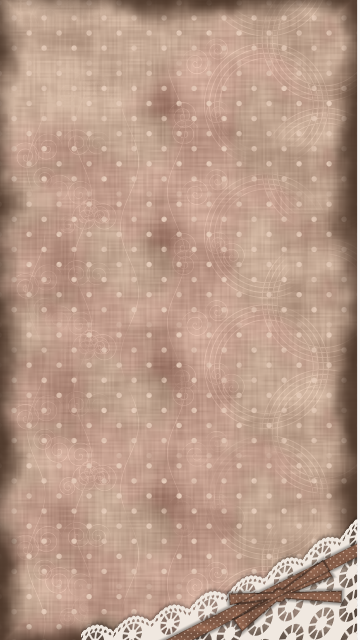
Reproduce this pattern procedurally as a WebGL 1 fragment shader.

```glsl
precision highp float;
// Worn linen paper: staggered cream dots, stains and pale scrollwork repeat down
// the sheet in tiles, with burnt edges and a lace corner tied with a ribbon.
// Lengths are in canvas widths; wear is hashed noise, trim is distance shapes.
uniform vec2 u_resolution;

#define COLUMNS 12.0
#define ROW_PITCH 0.0419
#define DOT_RADIUS 0.0074
#define TILE 0.3634
#define TILE_START 0.1917
#define LOBE 0.105
#define LIGHT vec3(0.80, 0.69, 0.61)
#define SHADOW vec3(0.53, 0.41, 0.34)
#define BURNT vec3(0.25, 0.17, 0.12)
#define CREAM vec3(0.90, 0.80, 0.73)
#define LACE vec3(0.94, 0.91, 0.88)
#define RIBBON vec3(0.53, 0.37, 0.29)

const float TAU = 6.2831853;
const float FREE = 4096.0; // wrap length for noise that never repeats

float hash(vec2 p) {
  vec3 q = fract(p.xyx * 0.1031);
  q += dot(q, q.yzx + 33.33);
  return fract((q.x + q.y) * q.z);
}

// Value noise that wraps vertically after a whole number of cells.
float noise(vec2 p, float wrap) {
  vec2 i = floor(p), f = fract(p);
  f = f * f * (3.0 - 2.0 * f);
  vec2 y = mod(vec2(i.y, i.y + 1.0), wrap);
  return mix(mix(hash(vec2(i.x, y.x)), hash(vec2(i.x + 1.0, y.x)), f.x),
             mix(hash(vec2(i.x, y.y)), hash(vec2(i.x + 1.0, y.y)), f.x), f.y);
}

float cloud(vec2 p, float wrap) {
  float sum = 0.0, gain = 0.533;
  for (int i = 0; i < 4; i++) {
    sum += gain * noise(p, wrap);
    p = p * 2.0 + vec2(17.0, 0.0);
    wrap *= 2.0;
    gain *= 0.5;
  }
  return sum;
}

float fill(float d) { return clamp(0.5 - d * u_resolution.x, 0.0, 1.0); }
float line(float d, float halfWidth) { return fill(abs(d) - halfWidth); }

// Offset from a centre to the nearest vertical repeat.
vec2 tiled(vec2 p, vec2 c) {
  return vec2(p.x - c.x, mod(p.y - c.y + 0.5 * TILE, TILE) - 0.5 * TILE);
}

float blob(vec2 p, vec2 c, float size) {
  vec2 d = tiled(p, c) / size;
  return exp(-dot(d, d));
}

// Spiral curls on the left and middle, nested arcs on the right.
float scrollwork(vec2 p) {
  float ink = 0.0;
  for (int i = 0; i < 18; i++) {
    float k = float(i);
    vec2 c = vec2(0.06 + 0.24 * hash(vec2(k, 3.0)), TILE * hash(vec2(k, 8.0)));
    if (mod(k, 3.0) > 1.5) c.x += 0.4;
    vec2 d = tiled(p, c);
    if (hash(vec2(k, 5.0)) > 0.5) d.x = -d.x;
    float r = length(d), pitch = 0.011 + 0.007 * hash(vec2(k, 6.0));
    float turn = fract(r / pitch - atan(d.y, d.x) / TAU) - 0.5;
    ink = max(ink, line(turn * pitch, 0.0007) * fill(r - 2.4 * pitch));
  }
  for (int i = 0; i < 4; i++) {
    float k = float(i), arc = 0.13 + 0.014 * k;
    float stem = 0.1 + 0.13 * k + 0.025 * sin(TAU * p.y / TILE + 1.7 * k);
    float a = length(tiled(p, vec2(0.74, 0.1))), b = length(tiled(p, vec2(0.9, 0.28)));
    ink = max(ink, max(line(p.x - stem, 0.0008), line(min(abs(a - arc), abs(b - arc)), 0.001)));
  }
  return ink;
}

// Distance to the petal-shaped holes of a round lace motif.
float rosette(vec2 p, float radius) {
  float r = length(p), f = fract(atan(p.y, p.x) * 9.0 / TAU);
  float spoke = (0.5 - abs(f - 0.5)) * 0.7 * r;
  return max(abs(r - 0.65 * radius) - 0.24 * radius, 0.0026 - spoke);
}

// Ribbon tail from the origin to b, widening to half width w.
float tail(vec2 p, vec2 b, float w) {
  float len = length(b), t = dot(p, b) / len;
  float across = abs(p.x * b.y - p.y * b.x) / len;
  return max(across - mix(0.008, w, clamp(t / len, 0.0, 1.0)), max(-t, t - len));
}

vec3 paper(vec2 p, float height) {
  vec2 q = vec2(p.x, mod(p.y - TILE_START, TILE));
  vec2 cell = vec2(q.x * 11.0, q.y / TILE * 4.0);
  float same = cloud(cell, 4.0), once = cloud(p * 7.0 + 40.0, FREE);
  float worn = smoothstep(0.28, 0.42, p.y + 0.9 * max(p.x - 0.3, 0.0));

  // Stains recur in every tile; the upper left stays cleaner.
  float stain = 0.4 * worn * blob(q, vec2(0.18, 0.17), 0.085)
    + 0.55 * blob(q, vec2(0.46, 0.104), 0.055) + 0.22 * blob(q, vec2(0.52, 0.2), 0.1)
    + 0.45 * blob(q, vec2(0.96, 0.07), 0.065);
  float tone = 0.92 + 0.75 * (same - 0.5) + 0.4 * (once - 0.5) - 0.12 * worn;
  float weave = noise(p * vec2(210.0, 16.0), FREE) + noise(p * vec2(16.0, 210.0), FREE) - 1.0;
  tone += 0.2 * weave - stain * (0.35 + 1.1 * same);
  vec3 color = mix(SHADOW, LIGHT, clamp(tone, -0.3, 1.15));
  float blush = worn * smoothstep(0.42, 0.65, cloud(cell * 0.5 + 9.0, 2.0));
  color += blush * vec3(0.012, -0.022, -0.008);
  color += 0.085 * scrollwork(q) * smoothstep(0.25, 0.6, once) * (0.2 + 0.8 * worn);

  // Staggered dots; the last row of each tile fades into the seam.
  float row = floor((q.y - 0.012) / ROW_PITCH + 0.5);
  float column = p.x * COLUMNS + 0.03 - 0.5 * mod(row, 2.0), id = floor(column + 0.5);
  vec2 d = vec2((column - id) / COLUMNS, q.y - 0.012 - row * ROW_PITCH);
  float wear = 0.65 + 0.3 * hash(vec2(id + 2.0, floor((p.y - q.y) * 50.0 + 20.0) + row));
  wear *= (row > 7.5 ? 0.4 : 1.0) * (0.75 + 0.4 * noise(p * 130.0, FREE));
  color = mix(color, CREAM, min(wear, 1.0) * fill(length(d) - DOT_RADIUS));

  float border = min(min(p.x, 0.993 - p.x), min(p.y, height - p.y) + 0.015);
  float burn = 1.0 - smoothstep(-0.015, 0.075, border + 0.09 * (once - 0.5));
  return mix(color, BURNT, 0.85 * burn);
}

void main() {
  vec2 p = gl_FragCoord.xy / u_resolution.x;
  float height = u_resolution.y / u_resolution.x;
  vec3 color = paper(vec2(p.x, height - p.y), height);

  // Scalloped lace along a rising curve.
  float x = p.x - 0.266, u = fract(p.x / LOBE) - 0.5;
  float below = 0.9 * (0.012 + 0.202 * x + 0.281 * x * x - p.y);
  float depth = below + 0.025 * cos(0.5 * TAU * u) + 0.003 * abs(sin(p.x * 250.0));
  if (x < -0.04) depth = -1.0;
  vec2 eyelet = vec2((fract(p.x / 0.013) - 0.5) * 0.013, depth - 0.012);
  float hole = min(length(eyelet) - 0.0036, rosette(vec2(u * LOBE, below - 0.018), 0.03));
  vec2 motif = (fract(vec2(p.x, below - 0.055) / 0.085) - 0.5) * 0.085;
  if (below > 0.055) hole = rosette(motif, 0.04);
  color *= 1.0 - 0.3 * smoothstep(-0.014, 0.004, depth);
  color = mix(color, LACE, fill(-depth) * (1.0 - 0.85 * fill(hole)));

  // Dotted ribbon with a knotted bow.
  vec2 k = p - vec2(0.777, 0.124);
  float band = 0.893 * abs(p.y - 0.504 * (p.x - 0.498)) - 0.017;
  float bow = min(tail(k, vec2(-0.14, -0.011), 0.016), tail(k, vec2(-0.117, -0.084), 0.021));
  bow = min(bow, min(tail(k, vec2(0.133, 0.076), 0.026), tail(k, vec2(0.172, -0.004), 0.017)));
  bow = min(bow, length(k) - 0.019);
  float ribbon = min(band, bow);
  vec2 speck = fract(vec2(p.x - p.y, p.x + p.y) / 0.018) - 0.5;
  vec3 cloth = RIBBON * (0.85 + 0.3 * noise(p * vec2(30.0, 60.0), FREE));
  cloth = mix(cloth, CREAM, 0.7 * fill(0.0127 * length(speck) - 0.0018));
  cloth *= 1.0 - 0.35 * line(bow, 0.003) - 0.25 * line(band, 0.002);
  color *= 1.0 - 0.35 * (1.0 - smoothstep(0.0, 0.012, ribbon));
  color = mix(color, cloth, fill(ribbon));

  gl_FragColor = vec4(mix(color, vec3(0.97), fill(0.992 - p.x)), 1.0);
}
```
